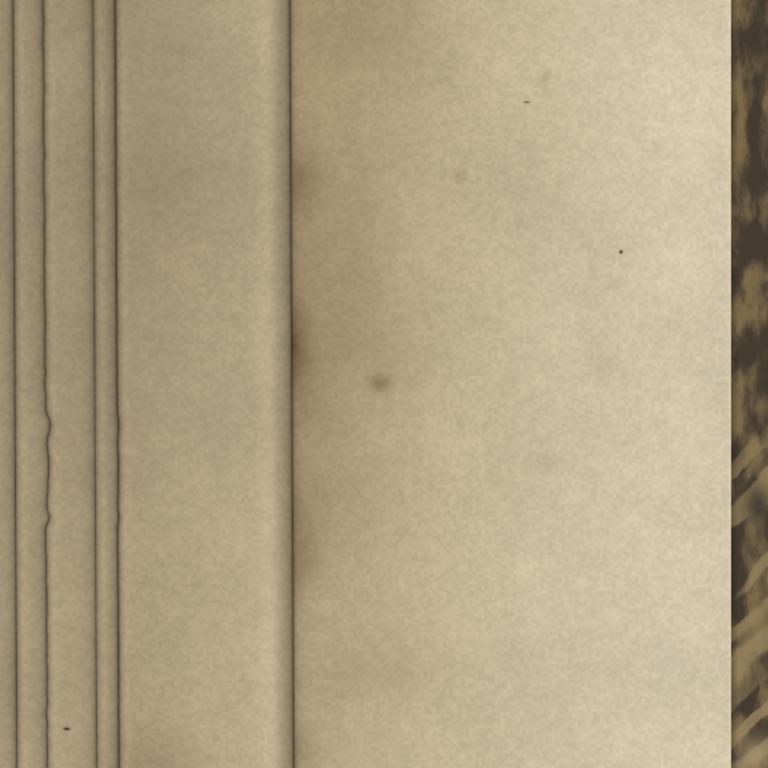
This texture is drawn by a WebGL 1 fragment shader. Its source:

```glsl
precision highp float;
// Aged paper leaves with folded creases, a stained gutter and a marbled cover edge.
uniform vec2 u_resolution;

float hash(vec2 p) {
  vec3 q = fract(vec3(p.xyx) * 0.1031);
  q += dot(q, q.yzx + 33.33);
  return fract((q.x + q.y) * q.z);
}

float noise(vec2 p) {
  vec2 i = floor(p);
  vec2 f = fract(p);
  f = f * f * (3.0 - 2.0 * f);
  return mix(mix(hash(i), hash(i + vec2(1.0, 0.0)), f.x),
             mix(hash(i + vec2(0.0, 1.0)), hash(i + 1.0), f.x), f.y);
}

float fbm(vec2 p) {
  float sum = 0.0;
  float gain = 0.5;
  for (int i = 0; i < 5; i++) {
    sum += gain * noise(p);
    p = mat2(0.8, 0.6, -0.6, 0.8) * p * 2.03 + 7.1;
    gain *= 0.5;
  }
  return sum;
}

// Soft elliptical spot, 1 at its centre.
float spot(vec2 p, vec2 centre, vec2 radius) {
  vec2 d = (p - centre) / radius;
  return exp(-dot(d, d));
}

// Shadow around a fold with a separate falloff on each side.
float fold(float d, float leftWidth, float rightWidth) {
  return exp(-abs(d) / (d < 0.0 ? leftWidth : rightWidth));
}

// Dark line with a wider shade to its left and a faint lit lip to its right.
vec3 crease(vec3 col, float d, float depth) {
  col *= 1.0 - 0.22 * depth * fold(d, 0.011, 0.005);
  col *= 1.0 - 0.46 * depth * fold(d, 0.0022, 0.0016);
  return col * (1.0 + 0.05 * exp(-pow((d - 0.010) / 0.006, 2.0)));
}

// Brown discolouration that keeps the red channel strongest.
vec3 stain(vec3 col, float amount) {
  return col * (1.0 - amount * vec3(0.72, 0.86, 1.0));
}

vec3 leftLeaf(vec2 p, float x) {
  vec3 col = mix(vec3(0.655, 0.59, 0.475), vec3(0.715, 0.65, 0.53),
                 smoothstep(0.12, 0.33, x));
  col *= 0.96 + 0.06 * smoothstep(0.75, 0.1, p.y);
  col = stain(col, 0.07 * spot(p, vec2(0.23, 0.75), vec2(0.08, 0.16)));
  col = stain(col, 0.09 * spot(p, vec2(0.19, 0.0), vec2(0.07, 0.06)));
  float tear = smoothstep(0.31, 0.33, p.y) * smoothstep(0.48, 0.45, p.y);
  float ragged = 0.0015 * (noise(vec2(3.0, p.y * 70.0)) - 0.5)
               + tear * 0.008 * noise(vec2(8.0, p.y * 38.0));
  col = crease(col, x - 0.0195, 0.85);
  col = crease(col, x - 0.0590 - ragged, 0.85);
  col = crease(col, x - 0.1235, 0.75);
  col = crease(col, x - 0.1525 - ragged * 0.3, 1.0);
  // Rounded roll of the leaf into the gutter.
  col *= 1.0 + 0.05 * exp(-pow((x - 0.347) / 0.014, 2.0));
  col = mix(col, vec3(0.53, 0.48, 0.385), 0.8 * smoothstep(0.350, 0.379, x));
  return col;
}

vec3 rightLeaf(vec2 p, float x) {
  float across = (x - 0.38) / 0.57;
  float light = across + 0.16 * (0.5 - p.y) + 0.16 * (fbm(p * 4.0) - 0.5);
  vec3 col = mix(vec3(0.665, 0.595, 0.465), vec3(0.755, 0.69, 0.57),
                 smoothstep(-0.05, 0.42, light));
  col = mix(col, vec3(0.825, 0.775, 0.67), smoothstep(0.3, 0.95, light));
  float broad = 0.13 * spot(p, vec2(0.42, 0.50), vec2(0.10, 0.17))
              + 0.08 * spot(p, vec2(0.49, 0.13), vec2(0.08, 0.06))
              + 0.08 * spot(p, vec2(0.46, 0.97), vec2(0.09, 0.09));
  float gutter = 0.30 * spot(p, vec2(0.382, 0.55), vec2(0.024, 0.055))
               + 0.17 * spot(p, vec2(0.390, 0.76), vec2(0.027, 0.050))
               + 0.16 * spot(p, vec2(0.387, 0.29), vec2(0.027, 0.060))
               + 0.10 * spot(p, vec2(0.387, 0.02), vec2(0.025, 0.035));
  float small = 0.19 * spot(p, vec2(0.495, 0.501), vec2(0.014, 0.011))
              + 0.11 * spot(p, vec2(0.710, 0.899), vec2(0.008, 0.010))
              + 0.09 * spot(p, vec2(0.599, 0.769), vec2(0.009))
              + 0.06 * spot(p, vec2(0.785, 0.530), vec2(0.020, 0.025))
              + 0.07 * spot(p, vec2(0.713, 0.397), vec2(0.022, 0.014));
  col = stain(col, (broad + gutter + small) * (0.6 + 0.8 * fbm(p * 22.0)));
  col *= 1.0 - 0.16 * exp(-(x - 0.379) / 0.008);
  return col * (1.0 + 0.03 * smoothstep(0.944, 0.951, x));
}

vec3 cover(vec2 p) {
  float mottle = fbm(p * vec2(50.0, 22.0));
  vec3 col = mix(vec3(0.27, 0.235, 0.19), vec3(0.49, 0.415, 0.29),
                 smoothstep(0.3, 0.7, mottle));
  // Curved tan veins fan across the lower half.
  float bend = p.y - 0.9 * (p.x - 0.95) + 0.035 * fbm(p * 14.0);
  float veins = smoothstep(0.48, 0.72, noise(vec2(p.x * 9.0, bend * 42.0)));
  col = mix(col, vec3(0.60, 0.52, 0.37), 0.75 * veins * smoothstep(0.47, 0.36, p.y));
  col = mix(col, vec3(0.22, 0.20, 0.18), 0.8 * spot(p, vec2(0.987, 0.342), vec2(0.018, 0.024)));
  col = mix(col, vec3(0.66, 0.58, 0.44), 0.8 * spot(p, vec2(0.985, 0.015), vec2(0.025, 0.025)));
  return col * (0.72 + 0.28 * smoothstep(0.950, 0.963, p.x));
}

void main() {
  vec2 p = gl_FragCoord.xy / u_resolution;
  float aa = 1.0 / u_resolution.x;
  float x = p.x + 0.005 * (p.y - 0.5);
  vec3 col = mix(leftLeaf(p, x), rightLeaf(p, x), smoothstep(-aa, aa, x - 0.380));
  col *= 1.0 - 0.48 * fold(x - 0.380, 0.0025, 0.0018);
  // Paper fibre, grain and cloudy ageing.
  col *= 1.0 + 0.07 * (noise(p * 240.0) - 0.5) + 0.06 * (fbm(p * 75.0) - 0.5);
  col *= 1.0 + 0.10 * (fbm(p * 9.0 + 4.0) - 0.5);
  // Isolated ink specks.
  float ink = spot(p, vec2(0.8086, 0.672), vec2(0.0023))
            + spot(p, vec2(0.087, 0.051), vec2(0.004, 0.002))
            + 0.6 * spot(p, vec2(0.686, 0.867), vec2(0.004, 0.0015));
  col *= 1.0 - 0.65 * min(ink, 1.0);
  col = mix(col, cover(p), smoothstep(-aa, aa, p.x - 0.952));
  gl_FragColor = vec4(col, 1.0);
}
```
